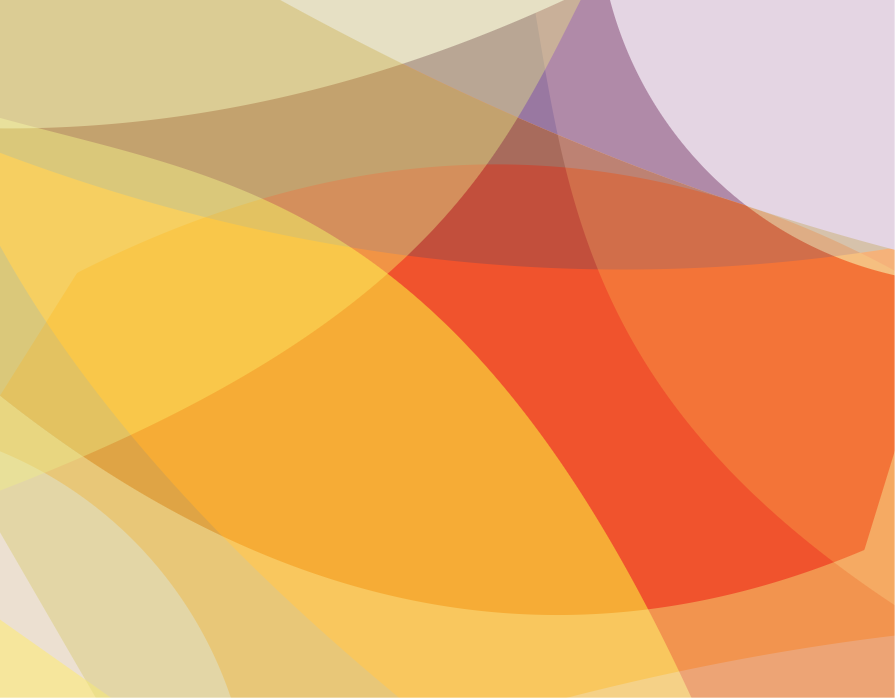
Reproduce this background procedurally as a Shadertoy shader.

```glsl
// Cubic through four evenly spaced heights, t in 0..1
float bend(float t, vec4 h) {
    float s = 3.0 * t;
    float a = s - 1.0, b = s - 2.0, c = s - 3.0;
    return -h.x * a * b * c / 6.0 + h.y * s * b * c / 2.0
           - h.z * s * a * c / 2.0 + h.w * s * a * b / 6.0;
}

// Antialiased coverage of the side where d is positive
float cover(float d) {
    float pixel = length(vec2(dFdx(d), dFdy(d)));
    return clamp(0.5 + d / max(pixel, 1e-5), 0.0, 1.0);
}

float below(vec2 p, vec4 heights) { return cover(bend(p.x, heights) - p.y); }
float leftOf(vec2 p, vec4 offsets) { return cover(bend(p.y, offsets) - p.x); }

float ellipse(vec2 p, vec2 center, vec2 radius) {
    return cover(1.0 - length((p - center) / radius));
}

// Four tints chosen by two overlapping sheets
vec3 overlap(vec3 none, vec3 onlyA, vec3 onlyB, vec3 both, float a, float b) {
    return mix(mix(none, onlyA, a), mix(onlyB, both, a), b);
}

// Warm sheets to the right of the golden arc
vec3 warmSide(float veil, float glow, float band, float bandTop, float ember, float hill) {
    vec3 dusk = overlap(vec3(0.60, 0.47, 0.63), vec3(0.69, 0.54, 0.66),
                        vec3(0.725, 0.65, 0.58), vec3(0.79, 0.69, 0.60), glow, veil);
    vec3 umber = overlap(vec3(0.66, 0.42, 0.36), vec3(0.74, 0.51, 0.45),
                         vec3(0.765, 0.635, 0.43), vec3(0.79, 0.67, 0.48), glow, veil);
    vec3 peach = mix(vec3(0.95, 0.58, 0.31), vec3(0.96, 0.665, 0.39), glow);
    peach = mix(peach, vec3(0.93, 0.645, 0.46), hill);
    vec3 red = overlap(vec3(0.94, 0.325, 0.176), vec3(0.953, 0.455, 0.22),
                       vec3(0.945, 0.58, 0.27), vec3(0.96, 0.62, 0.33), glow, veil);
    vec3 brick = overlap(vec3(0.76, 0.31, 0.235), vec3(0.82, 0.43, 0.29),
                         vec3(0.83, 0.56, 0.36), vec3(0.85, 0.59, 0.40), glow, veil);
    vec3 outside = mix(dusk, mix(peach, umber, band), bandTop);
    return mix(outside, mix(red, brick, band), ember);
}

// Yellow sheets under the golden arc
vec3 goldSide(float veil, float shade, float ember, float emberLow, float hill) {
    vec3 amber = overlap(vec3(0.965, 0.675, 0.21), vec3(0.976, 0.78, 0.29),
                         vec3(0.875, 0.645, 0.27), vec3(0.89, 0.76, 0.38), veil, shade);
    vec3 moss = mix(vec3(0.855, 0.785, 0.48), vec3(0.91, 0.84, 0.50), emberLow);
    vec3 straw = overlap(vec3(0.975, 0.78, 0.37), vec3(0.965, 0.81, 0.38),
                         vec3(0.91, 0.78, 0.47), moss, veil, shade);
    straw = mix(straw, vec3(0.96, 0.82, 0.53), hill);
    return mix(straw, amber, ember);
}

void mainImage(out vec4 fragColor, in vec2 fragCoord) {
    vec2 canvas = fragCoord / iResolution.xy;
    vec2 margin = vec2(0.0015, 0.0033);
    vec2 p = vec2(canvas.x, canvas.y - margin.y) / (1.0 - margin);

    // Broad curved sheets
    float sky = 1.0 - below(p, vec4(0.816, 0.866, 1.022, 1.284));
    float bandTop = below(p, vec4(1.246, 0.986, 0.784, 0.642));
    float bandLow = below(p, vec4(0.781, 0.659, 0.614, 0.645));
    float band = bandTop * (1.0 - bandLow);
    float veil = leftOf(p, vec4(-0.834, 0.0704, 0.481, 0.649));
    float glow = 1.0 - leftOf(p, vec4(1.18, 0.810, 0.653, 0.596));
    float gold = below(p, vec4(0.831, 0.690, 0.258, -0.831));
    float leaf = leftOf(p, vec4(0.446, 0.175, -0.008, -0.10));
    float hill = below(p, vec4(-0.30, -0.12, 0.0105, 0.089));

    // Red sheet with two arcs and two straight sides
    float emberLow = below(p, vec4(0.433, 0.186, 0.120, 0.231));
    float emberTop = below(p, vec4(0.548, 0.729, 0.755, 0.612));
    float ember = emberTop * (1.0 - emberLow);
    ember *= cover(p.x - 0.49 * (p.y - 0.433));
    ember *= cover(0.965 + 0.24 * (p.y - 0.207) - p.x);

    // Corner shapes
    float lilac = ellipse(p, vec2(1.094, 1.138), vec2(0.426, 0.546));
    float sage = ellipse(p, vec2(-0.173, -0.187), vec2(0.455, 0.584));
    float blush = cover(0.107 * (1.0 - p.y / 0.237) - p.x);
    float lemon = cover(0.112 * (1.0 - p.x / 0.124) - p.y);

    // Layers from right to left
    vec3 color = warmSide(veil, glow, band, bandTop, ember, hill);
    vec3 sand = mix(vec3(0.84, 0.76, 0.67), vec3(0.87, 0.68, 0.52), emberTop);
    vec3 apricot = mix(vec3(0.96, 0.70, 0.48), vec3(0.96, 0.75, 0.50), emberTop);
    vec3 corner = mix(vec3(0.895, 0.835, 0.89), mix(sand, apricot, bandLow), bandTop);
    color = mix(color, corner, lilac);
    vec3 cream = mix(vec3(0.90, 0.88, 0.77), vec3(0.86, 0.80, 0.58), bandTop);
    color = mix(color, cream, sky * (1.0 - lilac));

    vec3 golden = goldSide(veil, max(band, leaf), ember, emberLow, hill);
    golden = mix(golden, vec3(0.91, 0.88, 0.61), sky);
    golden = mix(golden, mix(vec3(0.89, 0.84, 0.65), vec3(0.91, 0.88, 0.60), veil), sage);
    golden = mix(golden, vec3(0.925, 0.88, 0.82), blush);
    golden = mix(golden, mix(vec3(0.93, 0.88, 0.55), vec3(0.965, 0.90, 0.61), blush), lemon);
    color = mix(color, golden, gold);

    // Thin white border at the right and bottom
    float inside = cover(1.0 - margin.x - canvas.x) * cover(canvas.y - margin.y);
    fragColor = vec4(mix(vec3(1.0), color, inside), 1.0);
}
```
